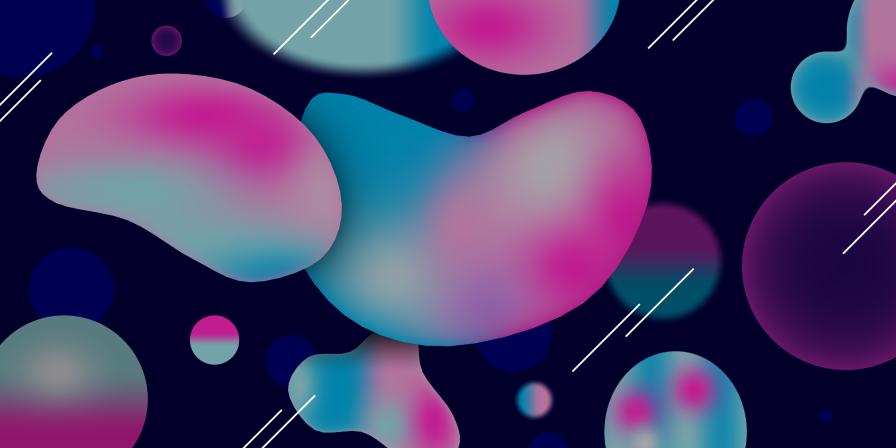
Reproduce this background procedurally as a Shadertoy shader.

```glsl
const vec3 NIGHT = vec3(0.008, 0, 0.17);
const vec3 NAVY = vec3(0, 0, 0.32);
const vec3 TEAL = vec3(0, 0.51, 0.67);
const vec3 PALE = vec3(0.45, 0.64, 0.66);
const vec3 GREY = vec3(0.65, 0.64, 0.66);
const vec3 MAUVE = vec3(0.7, 0.45, 0.62);
const vec3 PINK = vec3(0.76, 0.11, 0.57);
const vec3 PLUM = vec3(0.4, 0.09, 0.4);

// Outline knots; the canvas is 100 units high
const vec2 LEFT[12] = vec2[](vec2(8.1, 61), vec2(13, 73.2), vec2(24.7, 81), vec2(39, 83.6), vec2(56, 80.2), vec2(70.3, 69.5),
  vec2(76.3, 54.4), vec2(71.6, 42.2), vec2(56, 37), vec2(43, 42.2), vec2(28.6, 50.8), vec2(12.5, 54.7));
const vec2 CENTRE[12] = vec2[](vec2(68.2, 75.8), vec2(76.8, 79), vec2(89.8, 74.2), vec2(104.7, 69.5), vec2(117.2, 75), vec2(131.5, 79.7),
  vec2(143, 73.4), vec2(144.5, 54.4), vec2(130.2, 32.3), vec2(100.3, 22.7), vec2(76.8, 29.7), vec2(63.8, 50.5));
const vec2 BOTTOM[12] = vec2[](vec2(64.3, 12.8), vec2(68.8, 20.3), vec2(78, 21.4), vec2(84, 26), vec2(92.4, 26), vec2(94.3, 17),
  vec2(101, 7.6), vec2(102.3, 0), vec2(95, -5), vec2(88, -1), vec2(80.7, 3.6), vec2(70.3, 4));

// Flat discs: centre, radius
const vec3 DISCS[9] = vec3[](vec3(5, 99, 16.3), vec3(21.6, 88.5, 1.5), vec3(15.9, 35.4, 9.4), vec3(65, 19.5, 5.7),
  vec3(103.4, 77.6, 2.5), vec3(168.2, 73.7, 4.1), vec3(114.6, 25.5, 8.5), vec3(184.4, 7.3, 1.5), vec3(122.4, -1, 4.5));
// Diagonal strokes: lower end, run
const vec3 STROKES[12] = vec3[](vec3(-1, 75.6, 12.5), vec3(-1, 72, 10), vec3(61.2, 88, 13), vec3(69.5, 91.7, 10),
  vec3(144.8, 89.3, 12), vec3(150.3, 91.1, 10), vec3(188.3, 43.5, 13), vec3(193, 52.1, 9),
  vec3(127.9, 17.2, 14.8), vec3(139.8, 25, 14.9), vec3(53.4, -1, 9.4), vec3(57.6, -1, 12.6));

vec2 spline(vec2 a, vec2 b, vec2 c, vec2 d, float t) {
  return b + 0.5 * t * (c - a + t * (2.0 * a - 5.0 * b + 4.0 * c - d + t * (3.0 * (b - c) + d - a)));
}

// Signed distance to a smooth closed curve
float blob(vec2 p, vec2 k[12]) {
  float d = 1e6, side = 1.0;
  vec2 a = k[0];
  for (int i = 0; i < 12; i++)
    for (int j = 1; j < 6; j++) {
      vec2 b = spline(k[(i + 11) % 12], k[i], k[(i + 1) % 12], k[(i + 2) % 12], float(j) / 5.0);
      vec2 e = a - b, w = p - b, v = w - e * clamp(dot(w, e) / dot(e, e), 0.0, 1.0);
      d = min(d, dot(v, v));
      bvec3 cut = bvec3(p.y >= b.y, p.y < a.y, e.x * w.y > e.y * w.x);
      if (all(cut) || !any(cut)) side = -side;
      a = b;
    }
  return side * sqrt(d);
}

float ellipse(vec2 p, vec2 at, vec2 r) { return (length((p - at) / r) - 1.0) * min(r.x, r.y); }

float disc(vec2 p, vec2 at, float r) { return length(p - at) - r; }

float smoothUnion(float a, float b, float k) {
  float h = max(k - abs(a - b), 0.0) / k;
  return min(a, b) - h * h * k * 0.25;
}

float rim(float d, float width) { return exp(min(d, 0.0) / width); }

vec3 ramp(vec3 a, vec3 b, float from, float to, float x) { return mix(a, b, smoothstep(from, to, x)); }

void paint(inout vec3 c, vec3 tint, float d, float soft) { c = ramp(tint, c, -soft, soft, d); }

// Soft spot of colour
void dab(inout vec3 c, vec2 p, vec2 at, vec2 size, vec3 tint) {
  vec2 q = (p - at) / size;
  c = mix(c, tint, exp(-dot(q, q)));
}

vec3 leftColour(vec2 p, float d) {
  vec3 c = ramp(PALE, MAUVE, 46.0, 62.0, p.y + 0.15 * p.x - 6.0);
  dab(c, p, vec2(46, 74), vec2(17, 7), PINK);
  dab(c, p, vec2(59, 67), vec2(12, 8), PINK);
  dab(c, p, vec2(30, 57), vec2(22, 8), PALE);
  dab(c, p, vec2(73, 57), vec2(9, 12), mix(MAUVE, GREY, 0.5));
  dab(c, p, vec2(63, 37), vec2(17, 7), TEAL);
  return mix(c, MAUVE, 0.5 * rim(d, 1.5));
}

vec3 centreColour(vec2 p, float d) {
  vec3 c = ramp(TEAL, MAUVE, 88.0, 112.0, p.x - 0.3 * p.y + 15.0);
  dab(c, p, vec2(88, 38), vec2(17, 14), mix(GREY, PALE, 0.4));
  dab(c, p, vec2(104, 49), vec2(10, 13), MAUVE);
  dab(c, p, vec2(123, 63), vec2(13, 17), GREY);
  dab(c, p, vec2(128, 40), vec2(12, 10), PINK);
  dab(c, p, vec2(140, 51), vec2(9, 13), PINK);
  dab(c, p, vec2(109, 31), vec2(10), vec3(0.57, 0.39, 0.66));
  return mix(c, ramp(TEAL, PINK * 0.9, 95.0, 120.0, p.x), 0.85 * rim(d, 3.0));
}

vec3 bottomColour(vec2 p, float d) {
  vec3 c = ramp(TEAL, MAUVE, 77.0, 87.0, p.x);
  dab(c, p, vec2(67, 14), vec2(4, 8), PALE);
  dab(c, p, vec2(87, 5), vec2(6), PALE);
  dab(c, p, vec2(97, 6), vec2(5, 8), PINK);
  return mix(c, GREY, 0.5 * rim(d, 1.0)) * smoothstep(30.0, 16.0, p.y);
}

vec3 eggColour(vec2 p) {
  vec3 c = mix(PALE, TEAL, 0.4 + 0.4 * sin(0.4 * p.x));
  dab(c, p, vec2(142, 8), vec2(5), PINK);
  dab(c, p, vec2(155, 13), vec2(5), PINK);
  dab(c, p, vec2(144, 1), vec2(4), GREY);
  return c;
}

void mainImage(out vec4 fragColor, in vec2 fragCoord) {
  vec2 p = 100.0 * fragCoord / iResolution.y;
  float aa = 70.0 / iResolution.y;
  vec3 c = NIGHT;
  for (int i = 0; i < 9; i++) paint(c, NAVY, disc(p, DISCS[i].xy, DISCS[i].z), aa);

  // Upper shapes
  paint(c, ramp(NAVY, GREY, 49.0, 54.0, p.x), disc(p, vec2(50.5, 100.5), 4.5), aa);
  paint(c, ramp(PALE, TEAL, 86.0, 98.0, p.x), ellipse(p, vec2(81, 102.6), vec2(30, 18.5)), 2.2);
  vec3 tint = ramp(MAUVE, TEAL, 128.0, 138.0, p.x);
  dab(tint, p, vec2(109, 94), vec2(13, 8), PINK);
  paint(c, tint, ellipse(p, vec2(117, 103), vec2(21.5, 19.7)), aa);
  float d = smoothUnion(disc(p, vec2(184.5, 80.5), 8.0), disc(p, vec2(204, 93), 15.0), 5.0);
  tint = ramp(TEAL, MAUVE, 188.0, 195.0, p.x);
  dab(tint, p, vec2(200, 80), vec2(7, 5), PINK);
  paint(c, mix(tint, PALE, 0.8 * rim(d, 1.8)), d, aa);

  // Overlapping bodies
  paint(c, ramp(TEAL * 0.6, PLUM * 0.9, 35.0, 46.0, p.y), disc(p, vec2(148, 41.7), 12.8), 1.5);
  d = blob(p, BOTTOM);
  paint(c, bottomColour(p, d), d, aa);
  d = blob(p, CENTRE);
  float left = blob(p, LEFT), shade = 1.0 - 0.4 * rim(-left, 4.0);
  paint(c, centreColour(p, d) * shade, d, aa);
  paint(c, leftColour(p, left), left, aa);

  // Spheres and egg
  tint = ramp(PINK * 0.75, PALE * 0.75, 2.0, 18.0, p.y);
  dab(tint, p, vec2(13, 17), vec2(8, 6), GREY * 0.85);
  paint(c, tint, disc(p, vec2(14.3, 10.9), 18.7), aa);
  d = disc(p, vec2(188.8, 40.6), 23.2);
  paint(c, mix(PLUM * 0.2 + NIGHT, PLUM, rim(d, 7.0)), d, aa);
  d = disc(p, vec2(37.2, 90.9), 3.4);
  paint(c, mix(PLUM * 0.3 + NIGHT, PLUM, rim(d, 1.0)), d, aa);
  paint(c, ramp(PALE, PINK, 22.5, 26.0, p.y), disc(p, vec2(47.9, 24.1), 5.5), aa);
  paint(c, ramp(TEAL, MAUVE, 116.0, 121.0, p.x), disc(p, vec2(119.3, 10.7), 3.8), 1.0);
  paint(c, eggColour(p), ellipse(p, vec2(150.8, 3.6), vec2(15.9, 18)), aa);

  for (int i = 0; i < 12; i++) {
    vec2 w = p - STROKES[i].xy;
    paint(c, vec3(1), length(w - clamp(0.5 * (w.x + w.y), 0.0, STROKES[i].z)) - 0.2, aa);
  }
  fragColor = vec4(c, 1);
}
```
